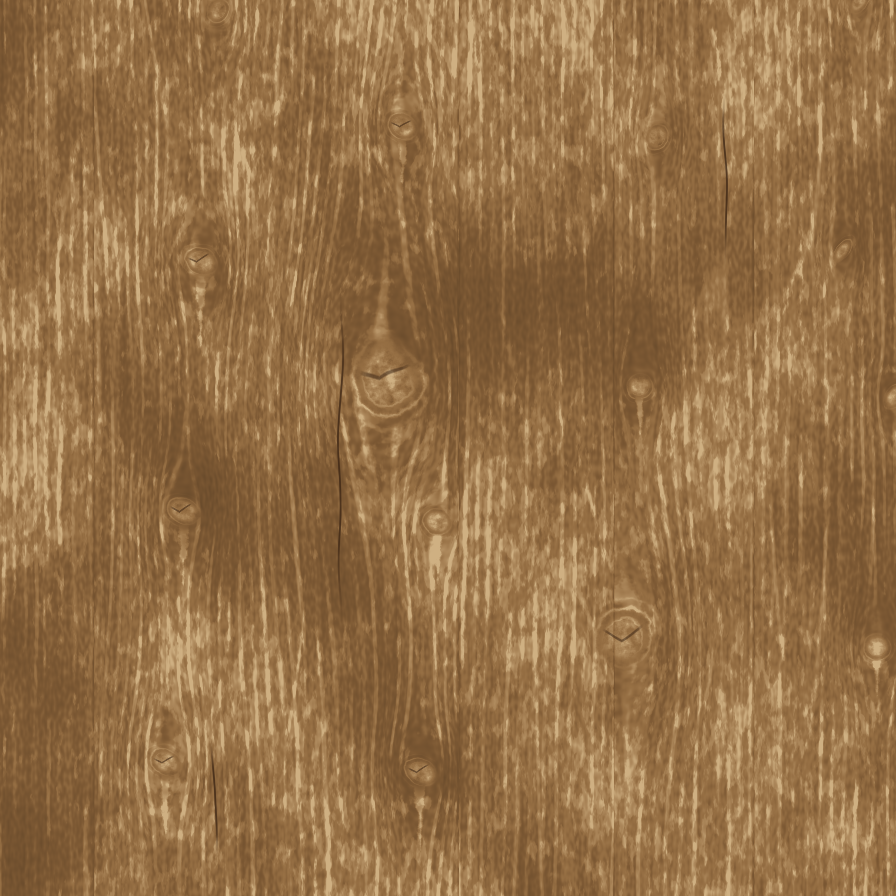
Give the GLSL for this texture, as a three.js fragment shader.

```glsl
// Worn, stained pine boards: crisp pale grain lines over warm brown, rubbed patches,
// scattered knots and hairline cracks. Gradient noise drives a single tone value,
// knots bend the grain coordinate around them, and a four-colour ramp tints the tone.
varying vec2 vUv;

const vec3 DARK = vec3(0.485, 0.345, 0.2);
const vec3 BROWN = vec3(0.585, 0.432, 0.262);
const vec3 TAN = vec3(0.67, 0.525, 0.35);
const vec3 PALE = vec3(0.81, 0.69, 0.51);
const vec3 CRACK = vec3(0.24, 0.15, 0.08);
const float BASE_TONE = 0.33;
const float GRAIN_LINES = 76.0;   // lines across the canvas
const float LINE_GAIN = 0.48;
const float PATCH_GAIN = 0.58;
const float FLAKE_GAIN = 0.32;
const float STREAK_GAIN = 0.24;
const float FIBRE_GAIN = 0.3;
const float VEIN_GAIN = 0.35;
const int KNOTS = 15;
const int CRACKS = 3;
const float TAU = 6.2831853;

float hash(vec2 p) {
  vec3 q = fract(p.xyx * 0.1031);
  q += dot(q, q.yzx + 33.33);
  return fract((q.x + q.y) * q.z);
}

float gradAt(vec2 cell, vec2 offset) {
  float a = TAU * hash(cell);
  return dot(vec2(cos(a), sin(a)), offset);
}

float gradNoise(vec2 p) {
  vec2 i = floor(p), f = p - i, e = vec2(1.0, 0.0);
  vec2 w = f * f * f * (f * (f * 6.0 - 15.0) + 10.0);
  return mix(mix(gradAt(i, f), gradAt(i + e, f - e), w.x),
             mix(gradAt(i + e.yx, f - e.yx), gradAt(i + 1.0, f - 1.0), w.x), w.y);
}

float fbm(vec2 p) {
  float sum = 0.0, amp = 0.75;
  for (int i = 0; i < 4; i++) {
    sum += amp * gradNoise(p);
    p = p * 2.03 + 17.3;
    amp *= 0.55;
  }
  return sum;
}

// Continuous board coordinate: each whole number is a seam
float boardCoord(float x) { return 0.3 + 4.0 * x + 0.35 * sin(9.0 * x); }

void main() {
  vec2 p = vUv;
  float bx = boardCoord(p.x), board = floor(bx);
  float wobble = gradNoise(p * 24.0), mottle = fbm(p * 70.0);

  // Knots: bend the grain, darken a halo, collect pale rings, cores and torn tails
  float u = p.x, halo = 0.0, pale = 0.0, cover = 0.0, split = 0.0;
  for (int i = 0; i < KNOTS; i++) {
    float n = float(i), h = hash(vec2(n, 4.7));
    vec2 centre = fract(vec2(0.43, 0.58) + n * vec2(0.7549, 0.5698));
    float big = i == 0 || i == 3 ? 1.0 : 0.0;
    float r = i == 0 ? 0.042 : mix(mix(0.009, 0.02, h), 0.031, big);
    vec2 d = (p - centre) / r;
    float same = 1.0 - step(0.5, abs(board - floor(boardCoord(centre.x))));
    vec2 q = d / vec2(1.9, 3.6);
    float near = same * exp(-dot(q, q));
    u -= 0.85 * d.x * r * near;
    halo = max(halo, near);
    // Small knots are slanted ovals, big ones nearly round
    vec2 s = vec2(d.x + (1.0 - big) * (h - 0.5) * d.y, d.y * mix(0.7 + 0.6 * h, 0.92, big));
    float rad = length(s) + 0.25 * wobble + 0.12 * mottle;
    float core = 1.0 - smoothstep(0.5, 0.85, rad);
    float ring = pow(0.5 + 0.5 * cos(rad * 19.0 + h), 3.0) * smoothstep(0.45, 0.7, rad);
    ring *= (1.0 - smoothstep(0.9, 1.5, rad)) * (0.55 + 0.45 * sin(atan(d.y, d.x) + TAU * h));
    float fall = -d.y / mix(3.0, 6.0, h);
    float tail = 1.0 - smoothstep(0.3, 0.5, abs(d.x) + 0.5 * fall + 0.3 * mottle);
    tail *= smoothstep(0.12, 0.3, fall) * step(0.45, h) * (1.0 - big);
    float speck = core * clamp(0.55 + 0.9 * mottle, 0.0, 1.0);
    pale = max(pale, max(speck, max(ring * (0.6 + 0.4 * big), tail)));
    cover = max(cover, 1.0 - smoothstep(0.8, 1.15, rad));
    float bend = abs(d.y - 0.6 * abs(d.x + 0.3 * h) + 0.3 * wobble + 0.1);
    split = max(split, core * (1.0 - smoothstep(0.02, 0.09, bend)) * max(big, step(0.7, h)));
  }

  // Rubbed patches, flaking stain, fine streaks and long wandering veins
  vec2 g = vec2(u, p.y) + board * vec2(3.7, 5.3);
  float patches = fbm(p * vec2(5.0, 3.6) + vec2(2.4, 8.1));
  float flakes = fbm(vec2(g.x * 100.0, g.y * 36.0));
  float flake = smoothstep(0.02, 0.36, flakes + 0.8 * patches);
  float streak = gradNoise(vec2(g.x * 170.0, g.y * 4.0));
  float fibre = gradNoise(vec2(g.x * 270.0, g.y * 110.0));
  float vein = 1.0 - smoothstep(0.004, 0.026, abs(gradNoise(g * vec2(9.0, 1.3))));
  vein *= smoothstep(-0.1, 0.3, gradNoise(g * vec2(8.0, 5.0) + 31.7) + 0.4 * flakes);

  // Broken pale grain lines, each with its own strength
  float phase = g.x * GRAIN_LINES + 2.6 * gradNoise(g * vec2(5.0, 1.3))
              + 0.3 * gradNoise(g * vec2(30.0, 8.0));
  float id = floor(phase);
  float wear = gradNoise(vec2(id * 7.31, g.y * 5.0)) + 0.5 * patches + 0.5 * flakes;
  float width = 0.12 + 0.12 * clamp(wear + 0.3, 0.0, 1.0);
  float line = 1.0 - smoothstep(width * 0.4, width + 0.06, abs(fract(phase) - 0.5));
  line *= smoothstep(-0.35, 0.25, wear) * (0.4 + 0.6 * hash(vec2(id, 9.2)));

  float tone = BASE_TONE + PATCH_GAIN * patches + FLAKE_GAIN * flake + STREAK_GAIN * streak
             + FIBRE_GAIN * fibre + LINE_GAIN * line + VEIN_GAIN * vein;
  tone += 0.12 * (hash(vec2(board, 2.6)) - 0.5) - 0.2 * halo;
  tone = mix(tone, 0.3 + 0.4 * mottle, 0.75 * cover) + 0.62 * pale;
  tone -= 0.2 * (1.0 - smoothstep(0.0005, 0.0025, abs(fract(bx + 0.5) - 0.5) / 4.0));

  // Tone ramp, then dark hairline cracks
  vec3 color = mix(DARK, BROWN, smoothstep(0.06, 0.45, tone));
  color = mix(color, TAN, smoothstep(0.4, 0.76, tone));
  color = mix(color, PALE, smoothstep(0.7, 1.08, tone));
  color *= 1.0 + 0.35 * clamp(tone - 0.1, -0.4, 0.0);
  float crack = 0.7 * split;
  for (int i = 0; i < CRACKS; i++) {
    float n = float(i);
    vec2 c = abs(p - fract(vec2(0.38, 0.49) + n * vec2(0.43, 0.31))
               - vec2(0.009 * gradNoise(vec2(n * 5.7, p.y * 9.0)), 0.0));
    float taper = 1.0 - smoothstep(0.4, 1.0, c.y * (1.0 + n) / 0.2);
    crack = max(crack, taper * (1.0 - smoothstep(0.0003, 0.0018, c.x)));
  }
  gl_FragColor = vec4(mix(color, CRACK, 0.8 * crack), 1.0);
}
```
